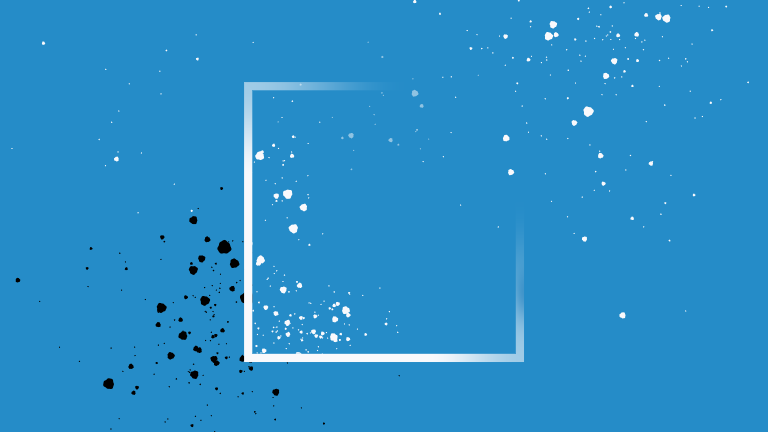
Reproduce this background procedurally as a Shadertoy shader.

```glsl
vec4 hash4(float n) {
    return fract(sin(n * vec4(12.9898, 78.233, 39.425, 57.583)) * 43758.5453);
}

float boxDistance(vec2 p, vec2 halfSize) {
    vec2 d = abs(p) - halfSize;
    return length(max(d, 0.0)) + min(max(d.x, d.y), 0.0);
}

float coverage(float d) {
    return clamp(0.5 - d * iResolution.y, 0.0, 1.0);
}

// Paint drops in a bell-shaped cloud: mostly specks, with a few large blots
float splatter(vec2 p, vec2 center, vec2 spread, int count, float maxRadius, float seed) {
    float paint = 0.0;
    for (int i = 0; i < count; i++) {
        vec4 h = hash4(float(i) + seed);
        float angle = 6.2832 * h.y;
        float reach = sqrt(-2.0 * log(max(h.x, 0.01)));
        vec2 toDrop = p - center - spread * reach * vec2(cos(angle), sin(angle));
        float radius = mix(0.0013, maxRadius, pow(h.z, 7.0));
        float dist = length(toDrop);
        if (dist < radius * 1.3 + 0.01) {
            float a = atan(toDrop.y, toDrop.x);
            float wobble = 1.0 + 0.08 * sin(3.0 * a + 6.0 * h.w) + 0.04 * sin(7.0 * a + 9.0 * h.x);
            paint = max(paint, coverage(dist - radius * wobble));
        }
    }
    return paint;
}

void mainImage(out vec4 fragColor, in vec2 fragCoord) {
    vec2 p = fragCoord / iResolution.y;
    vec3 blue = vec3(0.147, 0.55, 0.785);
    vec3 white = vec3(0.975, 0.978, 0.99);
    vec3 color = blue;

    // Square frame, solid at the lower left and dissolving at the upper right
    vec2 q = p - vec2(0.889, 0.486);
    float inside = coverage(boxDistance(q, vec2(0.305)));
    float frame = coverage(boxDistance(q, vec2(0.324))) * (1.0 - inside);
    q /= 0.324;
    float opacity = q.x + q.y > 0.0
        ? 0.58 * (1.0 - smoothstep(-1.0, 0.15, min(q.x, q.y)))
        : mix(1.0, 0.58, smoothstep(0.3, 1.0, max(q.x, q.y)));

    // Black spray behind the frame
    float ink = splatter(p, vec2(0.48, 0.23), vec2(0.15, 0.15), 130, 0.017, 11.0);
    ink = max(ink, splatter(p, vec2(0.51, 0.24), vec2(0.055, 0.12), 55, 0.012, 307.0));
    color = mix(color, vec3(0.0), ink * (1.0 - inside));

    // Frame, with a faint shadow low on its right side
    float shade = smoothstep(0.9, 1.0, q.x) * exp(-30.0 * pow(q.y + 0.5, 2.0));
    vec3 frameColor = mix(white, vec3(0.11, 0.42, 0.68), 0.6 * shade);
    color = mix(color, frameColor, frame * opacity);

    // White spray held within the frame
    float inner = splatter(p, vec2(0.68, 0.25), vec2(0.10, 0.065), 150, 0.009, 503.0);
    inner = max(inner, splatter(p, vec2(0.655, 0.57), vec2(0.055, 0.15), 65, 0.012, 709.0));
    color = mix(color, white, inner * inside);

    // Translucent drops near the fading top edge
    float veil = splatter(p, vec2(0.90, 0.69), vec2(0.085, 0.075), 24, 0.014, 811.0);
    color = mix(color, white, 0.5 * veil);

    // Open white spray at the upper right, and stray specks at the left
    float spray = splatter(p, vec2(1.27, 0.80), vec2(0.15, 0.15), 75, 0.012, 907.0);
    spray = max(spray, splatter(p, vec2(1.46, 0.93), vec2(0.11, 0.09), 65, 0.010, 1103.0));
    spray = max(spray, splatter(p, vec2(1.50, 0.65), vec2(0.14, 0.18), 30, 0.008, 1301.0));
    spray = max(spray, splatter(p, vec2(0.33, 0.69), vec2(0.10, 0.13), 20, 0.007, 1409.0));
    color = mix(color, white, spray);

    fragColor = vec4(color, 1.0);
}
```
